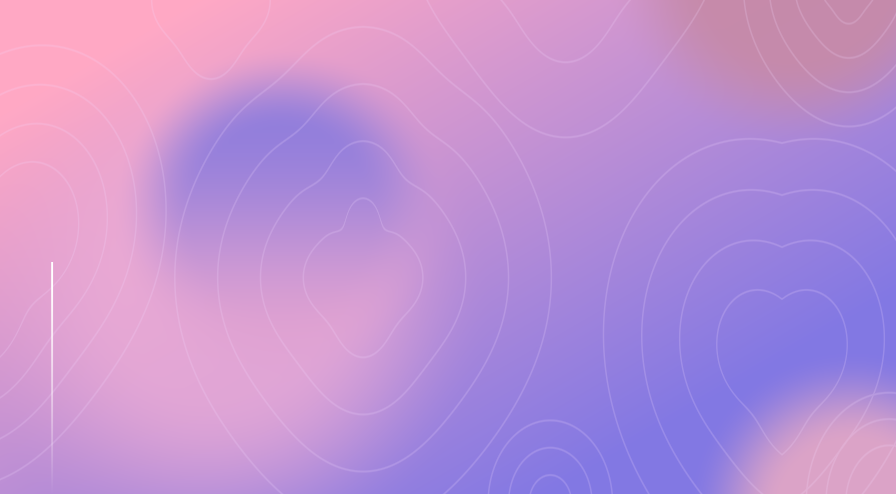
Write a Shadertoy shader that draws this background.

```glsl
// Soft pink-to-violet gradient with blurred discs, faint contour lines and a fading rule.
#define PINK vec3(1.0, 0.66, 0.77)
#define VIOLET vec3(0.51, 0.47, 0.89)
#define ROSE vec3(0.935, 0.68, 0.835)
#define DISC_TOP vec3(0.575, 0.495, 0.86)
#define DISC_BASE vec3(0.87, 0.63, 0.82)
#define CLAY vec3(0.775, 0.54, 0.66)
#define PEACH vec3(0.86, 0.64, 0.78)
#define LINE_HALF_WIDTH 0.0015
#define LINE_OPACITY 0.2
#define RING_SQUASH 0.75

// Disc with a blurred rim
float blob(vec2 p, vec2 centre, float radius, float blur) {
    return 1.0 - smoothstep(radius - blur, radius + blur, length(p - centre));
}

// Antialiased coverage of a thin line at the given distance
float stroke(float dist, float halfWidth) {
    float pixel = 1.0 / iResolution.y;
    float edge = clamp((halfWidth - dist) / pixel + 0.5, 0.0, 1.0);
    return edge * min(1.0, 2.0 * halfWidth / pixel);
}

// Nested warped rings; shape = (diamond pinch, top peak, upper side lobes)
float contours(vec2 p, vec2 centre, float first, float gap, float count, vec3 shape) {
    vec2 q = (p - centre) * vec2(1.0, RING_SQUASH);
    float radius = length(q);
    vec2 dir = q / max(radius, 0.0001);
    float fromTop = (atan(abs(q.x), q.y + 0.00001) - 0.49) / 0.25;
    float level = radius
        + shape.x * 8.0 * dir.x * dir.x * dir.y * dir.y
        + shape.y * exp(-fromTop * fromTop)
        - shape.z * dir.y * abs(dir.x);
    float ring = clamp(round((level - first) / gap), 0.0, count - 1.0);
    return stroke(abs(level - first - ring * gap), LINE_HALF_WIDTH);
}

void mainImage(out vec4 fragColor, in vec2 fragCoord) {
    vec2 p = fragCoord / iResolution.y;

    // Diagonal base gradient
    float slope = 0.5 * p.x + 0.866 * (1.0 - p.y);
    vec3 color = mix(PINK, VIOLET, clamp((slope - 0.2) / 1.22, 0.0, 1.0));

    // Blurred glows and discs
    color = mix(color, ROSE, 0.75 * blob(p, vec2(0.45, 0.39), 0.367, 0.18));
    vec3 disc = mix(DISC_BASE, DISC_TOP, smoothstep(0.31, 0.76, p.y));
    color = mix(color, disc, blob(p, vec2(0.569, 0.562), 0.262, 0.085));
    color = mix(color, CLAY, 0.95 * blob(p, vec2(1.611, 1.083), 0.296, 0.1));
    color = mix(color, PEACH, blob(p, vec2(1.725, -0.043), 0.24, 0.095));

    // Contour groups
    float lines = contours(p, vec2(0.735, 0.438), 0.121, 0.0867, 4.0, vec3(0.011, 0.019, 0.0));
    lines = max(lines, contours(p, vec2(1.583, 0.237), 0.118, 0.079, 4.0, vec3(0.0, 0.0, 0.07)));
    lines = max(lines, contours(p, vec2(1.114, -0.019), 0.043, 0.0415, 3.0, vec3(0.0)));
    lines = max(lines, contours(p, vec2(1.718, 1.028), 0.057, 0.052, 4.0, vec3(0.004, 0.0, 0.0)));
    lines = max(lines, contours(p, vec2(1.145, 1.142), 0.201, 0.114, 2.0, vec3(0.017, 0.0, 0.0)));
    lines = max(lines, contours(p, vec2(0.0, 0.46), 0.137, 0.062, 4.0, vec3(0.0, 0.0, 0.1)));
    lines = max(lines, contours(p, vec2(0.427, 1.0), 0.12, 0.1, 1.0, vec3(0.01, 0.0, 0.0)));
    lines = max(lines, contours(p, vec2(1.8, -0.019), 0.088, 0.04, 3.0, vec3(0.0)));
    color = mix(color, vec3(0.95, 0.85, 1.0), LINE_OPACITY * lines);

    // Vertical rule fading towards the bottom
    float rule = stroke(abs(p.x - 0.1055), 0.0019) * step(p.y, 0.469);
    color = mix(color, vec3(1.0), rule * clamp(p.y / 0.42, 0.0, 1.0));

    fragColor = vec4(color, 1.0);
}
```
